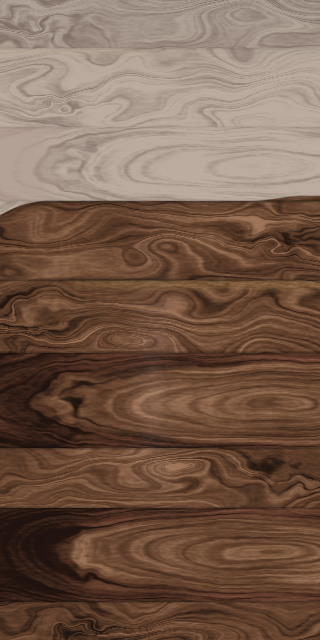
This texture is drawn by a WebGL 2 fragment shader. Its source:

```glsl
#version 300 es
precision highp float;
uniform vec2 u_resolution;
out vec4 outColor;

const int BOARDS = 9;
const float SEAMS[8] = float[8](0.151, 0.398, 0.628, 0.875, 1.102, 1.401, 1.588, 1.880);
const float TONES[9] = float[9](0.47, 0.60, 0.66, 0.55, 0.52, 0.55, 0.58, 0.54, 0.46);
const float OVALS[9] = float[9](0.0, 0.0, 1.0, 0.0, 0.0, 1.0, 0.0, 1.0, 0.0);
// Centre and radii of the main figure and of the curly patch on each board
const vec4 FIGURES[9] = vec4[9](
    vec4(0.75, 0.06, 0.20, 0.05), vec4(0.82, 0.33, 0.25, 0.07), vec4(0.80, 0.52, 0.62, 0.11),
    vec4(0.52, 0.76, 0.10, 0.035), vec4(0.40, 1.06, 0.15, 0.05), vec4(0.85, 1.26, 0.70, 0.12),
    vec4(0.55, 1.47, 0.10, 0.035), vec4(0.82, 1.73, 0.61, 0.11), vec4(0.55, 1.99, 0.20, 0.05));
const vec4 CURLS[9] = vec4[9](
    vec4(0.14, 0.09, 0.20, 0.07), vec4(0.20, 0.32, 0.12, 0.05), vec4(0.24, 0.51, 0.09, 0.09),
    vec4(0.88, 0.74, 0.17, 0.07), vec4(0.07, 1.00, 0.14, 0.08), vec4(0.22, 1.26, 0.12, 0.11),
    vec4(0.90, 1.48, 0.18, 0.07), vec4(0.27, 1.73, 0.07, 0.09), vec4(0.26, 1.97, 0.15, 0.05));

vec2 hashGradient(vec2 cell) {
    float a = 6.2832 * fract(sin(dot(cell, vec2(127.1, 311.7))) * 43758.5);
    return vec2(cos(a), sin(a));
}

float gradientNoise(vec2 p) {
    vec2 i = floor(p), f = fract(p);
    vec2 u = f * f * f * (f * (f * 6.0 - 15.0) + 10.0);
    vec2 e = vec2(1.0, 0.0);
    float low = mix(dot(hashGradient(i), f), dot(hashGradient(i + e), f - e), u.x);
    float high = mix(dot(hashGradient(i + e.yx), f - e.yx), dot(hashGradient(i + 1.0), f - 1.0), u.x);
    return mix(low, high, u.y);
}

vec2 noisePair(vec2 p) {
    return vec2(gradientNoise(p), gradientNoise(p + 37.3));
}

float patchMask(vec2 p, vec4 area) {
    vec2 q = (p - area.xy) / area.zw;
    return exp(-dot(q, q));
}

// Blunt-ended ellipse measure
float ovalRadius(vec2 q) {
    vec2 w = pow(abs(q) + 0.001, vec2(2.4));
    return pow(w.x + w.y, 1.0 / 2.4);
}

// Growth bands along a scalar field, with narrow dark late wood
float growthRings(float field, float x, float seed) {
    float broad = gradientNoise(vec2(field * 4.0, x * 2.0 + seed));
    float medium = gradientNoise(vec2(field * 10.0, x * 3.0 + seed * 1.7));
    float fine = gradientNoise(vec2(field * 24.0, x * 5.0 + seed * 2.3));
    float wave = 0.5 + 0.5 * sin(6.2832 * (field * 4.5 + broad * 1.4));
    return broad * 0.34 + medium * 0.30 + fine * 0.18 - 0.18 * pow(wave, 3.0) + 0.05;
}

float fibres(vec2 p) {
    return gradientNoise(p * vec2(22.0, 120.0)) + 0.8 * gradientNoise(p * vec2(60.0, 170.0));
}

vec3 oiledWood(float v) {
    vec3 c = mix(vec3(0.13, 0.08, 0.06), vec3(0.38, 0.25, 0.17), smoothstep(-0.05, 0.54, v));
    return mix(c, vec3(0.62, 0.46, 0.35), smoothstep(0.42, 1.0, v));
}

vec3 rawWood(float v) {
    return mix(vec3(0.53, 0.46, 0.42), vec3(0.735, 0.675, 0.625), smoothstep(0.0, 0.80, v));
}

// Height of the oil line, measured downward
float oilLine(float x) {
    float leftBend = max(0.0, 1.0 - x / 0.15);
    return 0.628 + 0.045 * leftBend * leftBend - 0.016 * smoothstep(0.78, 0.95, x);
}

void main() {
    vec2 uv = gl_FragCoord.xy / u_resolution;
    vec2 p = vec2(uv.x, 2.0 * (1.0 - uv.y));
    float pixel = 2.0 / u_resolution.y;

    // Find the board and the nearest joint
    int board = 0;
    float seamDistance = 1.0;
    for (int i = 0; i < BOARDS - 1; i++) {
        if (p.y > SEAMS[i]) board = i + 1;
        seamDistance = min(seamDistance, abs(p.y - SEAMS[i]));
    }
    float seed = float(board) * 7.31;
    vec4 figure = FIGURES[board];
    float oval = OVALS[board];
    float curl = patchMask(p, CURLS[board]);

    // Bend the grain, most strongly inside the curly patch
    vec2 warped = p + vec2(0.06, mix(0.045, 0.022, oval)) * noisePair(p * vec2(4.0, 8.0) + seed);
    warped += vec2(0.07, 0.055) * curl * noisePair(p * vec2(11.0, 16.0) + seed);
    warped += vec2(0.020, 0.012) * (0.25 + curl) * noisePair(p * vec2(26.0, 40.0) + seed);
    vec2 q = (warped - figure.xy) / figure.zw;
    float radius = ovalRadius(q);
    float whorls = gradientNoise(warped * vec2(4.5, 10.0) + seed * 3.0);
    float lines = 7.5 * warped.y + 1.05 * exp(-dot(q, q)) + 0.85 * whorls;
    float field = mix(lines, radius * 1.25, oval);

    // Shade of the figured grain
    float rings = growthRings(field, p.x, seed);
    float pores = fibres(p + vec2(0.0, 0.5 * (warped.y - p.y)));
    float shade = TONES[board] + rings * (0.95 + 0.4 * curl) + 0.11 * pores;
    float knots = gradientNoise(warped * vec2(18.0, 34.0) + seed);
    shade -= curl * (0.06 + 0.28 * smoothstep(-0.1, 0.4, knots));
    shade += oval * 0.13 * (1.0 - smoothstep(0.0, 0.75, radius));
    shade += (1.0 - oval) * 0.08 * exp(-dot(q, q));
    shade += 0.16 * gradientNoise(p * vec2(3.0, 7.0) + seed * 5.0);

    // Dark heartwood outside the ovals
    float outside = oval * smoothstep(0.94, 1.10, radius);
    float heart = outside * mix(0.15, 0.36, 1.0 - smoothstep(0.12, 0.40, p.x));
    float oiledShade = shade - heart - 0.08 * (1.0 - smoothstep(0.0, 0.35, p.x));
    vec3 oiled = oiledWood(oiledShade);
    oiled = mix(oiled, oiled * vec3(0.97, 0.90, 0.93), outside);
    vec3 raw = rawWood(shade - 0.04 * outside);
    raw = mix(raw, vec3(0.68, 0.59, 0.55), 0.5 * outside * (1.0 - smoothstep(0.1, 0.25, p.x)));
    raw *= mix(0.93, 1.0, smoothstep(0.0, 0.30, p.y));

    // Sapwood strips beside two joints
    float strip = smoothstep(0.873, 0.880, p.y) * (1.0 - smoothstep(0.890, 0.918, p.y));
    strip *= smoothstep(0.08, 0.35, p.x);
    oiled = mix(oiled, vec3(0.55, 0.41, 0.26) + 0.10 * pores, 0.6 * strip);
    float paleStrip = smoothstep(0.151, 0.157, p.y) * (1.0 - smoothstep(0.16, 0.19, p.y));
    raw = mix(raw, vec3(0.75, 0.68, 0.60), 0.5 * paleStrip * (1.0 - smoothstep(0.2, 0.8, p.x)));

    // Joints, oil line and soft sheen
    float seam = 1.0 - smoothstep(0.001, 0.007, seamDistance);
    oiled *= 1.0 - 0.24 * seam;
    raw *= 1.0 - 0.06 * seam;
    float below = p.y - oilLine(p.x);
    oiled *= 1.0 - 0.30 * exp(-max(below, 0.0) * 90.0);
    vec2 sheen = (p - vec2(0.48, 1.18)) / vec2(0.06, 0.36);
    oiled += vec3(0.035, 0.035, 0.045) * exp(-dot(sheen, sheen));
    vec3 color = mix(raw, oiled, smoothstep(-pixel, pixel, below));
    outColor = vec4(clamp(color, 0.0, 1.0), 1.0);
}
```
